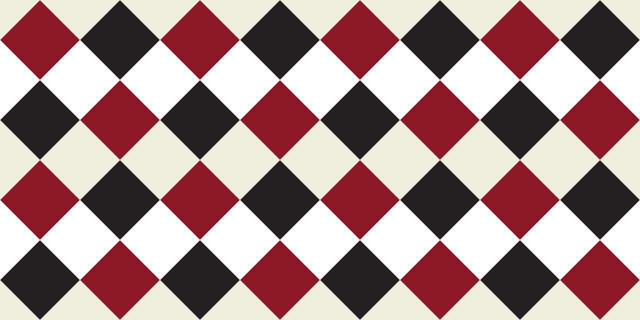
Reproduce this pattern procedurally as a Shadertoy shader.

```glsl
// Harlequin check: red and black diamonds over alternating cream and white rows.

const vec2 REPEATS = vec2(8.0, 4.0);   // diamonds across and down, both even so it tiles
const float HALF_DIAGONAL = 0.497;     // in cells; leaves a hairline gap at the tips
const float PI = 3.14159265;

const vec3 RED   = vec3(0.55, 0.09, 0.145);
const vec3 BLACK = vec3(0.14, 0.122, 0.128);
const vec3 CREAM = vec3(0.941, 0.933, 0.867);
const vec3 WHITE = vec3(1.0);

// Signed distance to a square standing on its corner
float diamondDistance(vec2 p, float halfDiagonal) {
    return (abs(p.x) + abs(p.y) - halfDiagonal) * sqrt(0.5);
}

// Coverage of a shape, softened over about one pixel
float coverage(float dist, float pixel) {
    return clamp(0.5 - dist / pixel, 0.0, 1.0);
}

// Light diamonds: cream on even cell borders, white on odd ones
vec3 groundColor(float y, float pixel) {
    float whiteness = coverage(cos(PI * y) / PI, pixel);
    return mix(CREAM, WHITE, whiteness);
}

// Dark diamonds: black and red alternate like a checkerboard
vec3 diamondColor(vec2 cell) {
    return mix(BLACK, RED, mod(cell.x + cell.y, 2.0));
}

void mainImage(out vec4 fragColor, in vec2 fragCoord) {
    vec2 p = fragCoord / iResolution.xy * REPEATS;
    float pixel = REPEATS.y / iResolution.y;

    float dist = diamondDistance(fract(p) - 0.5, HALF_DIAGONAL);
    vec3 color = mix(groundColor(p.y, pixel), diamondColor(floor(p)), coverage(dist, pixel));

    fragColor = vec4(color, 1.0);
}
```
